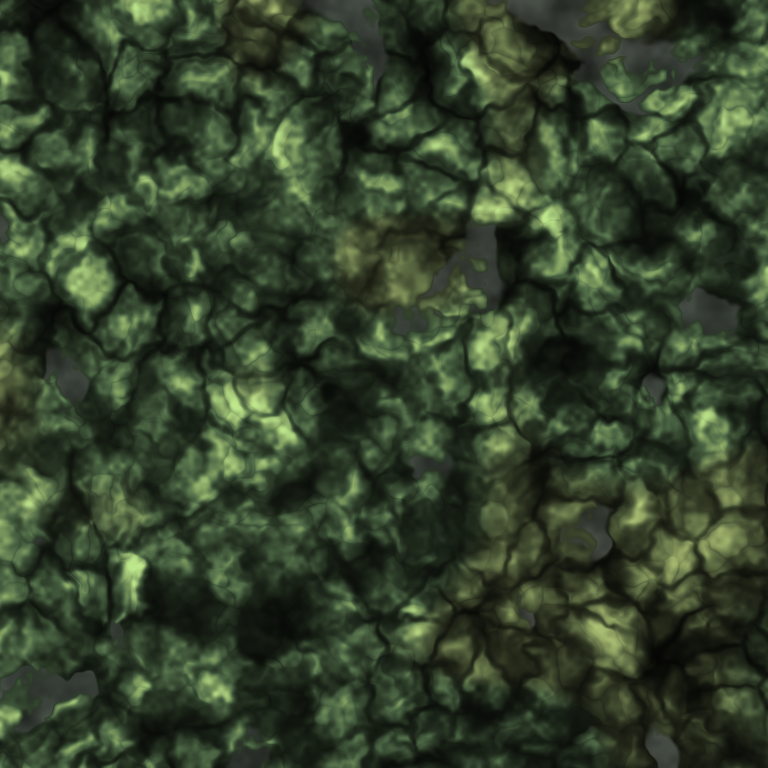
Reproduce this texture procedurally as a three.js fragment shader.

```glsl
// Dense dark moss: domed clumps and small tufts parted by black crevices,
// with mottled leaf grain, olive patches and a few slivers of bare grey stone.
// Cellular and value noise sum to one height, which an exponential turns to light.

#define CLUMPS 15.0
#define TUFTS 36.0
#define LEAVES 62.0
#define GRAIN 125.0
#define CONTRAST 0.64
#define MID_LIGHT 0.195
#define CREVICE_DEPTH 0.9
#define STONE_LEVEL 0.80
#define MOSS_TINT vec3(0.74, 1.0, 0.67)
#define TIP_TINT vec3(0.82, 1.0, 0.61)
#define OLIVE_TINT vec3(0.90, 0.96, 0.58)
#define STONE_TINT vec3(0.31, 0.34, 0.31)

varying vec2 vUv;

vec3 hash3(vec2 cell) {
  vec3 q = fract(cell.xyx * vec3(0.1031, 0.1030, 0.0973));
  q += dot(q, q.yxz + 33.33);
  return fract((q.xxy + q.yzz) * q.zyx);
}

float valueNoise(vec2 p) {
  vec2 cell = floor(p);
  vec2 f = fract(p);
  f = f * f * (3.0 - 2.0 * f);
  float low = mix(hash3(cell).x, hash3(cell + vec2(1.0, 0.0)).x, f.x);
  float high = mix(hash3(cell + vec2(0.0, 1.0)).x, hash3(cell + vec2(1.0)).x, f.x);
  return mix(low, high, f.y);
}

// Value noise rescaled to zero mean and unit deviation.
float unitNoise(vec2 p) {
  return (valueNoise(p) - 0.5) / 0.215;
}

vec2 warpNoise(vec2 p) {
  return vec2(valueNoise(p), valueNoise(p + vec2(41.7, 17.3))) - 0.5;
}

// Nearest distance, gap to the second nearest, and a random value per cell.
vec3 cells(vec2 p) {
  vec2 home = floor(p);
  float nearest = 8.0;
  float second = 8.0;
  float id = 0.0;
  for (int y = -1; y <= 1; y++) {
    for (int x = -1; x <= 1; x++) {
      vec2 cell = home + vec2(float(x), float(y));
      vec3 rnd = hash3(cell + 7.0);
      float d = length(cell + rnd.xy - p);
      if (d < nearest) {
        second = nearest;
        nearest = d;
        id = rnd.z;
      } else {
        second = min(second, d);
      }
    }
  }
  return vec3(nearest, second - nearest, id);
}

// Moss height with roughly zero mean and unit deviation.
float mossHeight(vec2 p, vec2 ragged) {
  vec3 clump = cells(ragged * CLUMPS);
  vec3 tuft = cells(ragged * TUFTS + 50.0);
  float dome = (0.46 - clump.x) / 0.2;
  float bump = (0.46 - tuft.x) / 0.2;
  float height = 0.50 * dome + 0.26 * bump;
  height += 0.70 * (clump.z - 0.5) * smoothstep(0.0, 0.25, clump.y);
  height += 0.65 * (tuft.z - 0.5) * smoothstep(0.0, 0.2, tuft.y);
  height += 0.22 * unitNoise(p * 4.0 + 9.0);
  height += 0.42 * unitNoise(ragged * 11.0 + 23.0);
  height += 0.30 * unitNoise(ragged * 27.0 + 71.0);

  // Crevices open and close along the clump borders.
  float open = smoothstep(0.3, 0.65, valueNoise(p * 8.0 + 33.0));
  float crevice = 1.0 - smoothstep(0.02, 0.24, clump.y);
  return height + 0.12 - CREVICE_DEPTH * crevice * open;
}

void main() {
  // Ragged coordinates break the cell outlines into leafy edges.
  vec2 p = vUv + 3.0;
  vec2 ragged = p + 0.050 * warpNoise(p * 10.0)
    + 0.022 * warpNoise(p * 38.0) + 0.008 * warpNoise(p * 95.0);

  // Leaf grain is strongest on the lit crowns.
  float height = mossHeight(p, ragged);
  float crown = smoothstep(-1.0, 0.8, height);
  float olive = smoothstep(0.66, 0.82, valueNoise(p * 6.0 + 61.0));
  float grain = 0.30 * unitNoise(ragged * LEAVES) + 0.20 * unitNoise(p * GRAIN);
  height += grain * mix(0.45, 1.0, crown) * (1.0 - 0.4 * olive);

  // Exponential light with a soft shoulder.
  float light = MID_LIGHT * exp(CONTRAST * height);
  light /= 1.0 + 0.3 * light * light;
  vec3 tint = mix(MOSS_TINT, TIP_TINT, smoothstep(0.36, 0.65, light));
  tint = mix(tint, OLIVE_TINT, 0.65 * olive);
  vec3 color = light * tint;

  // Bare stone shows only in the low places.
  float bare = valueNoise(ragged * vec2(13.0, 10.0) + 87.0);
  float stone = smoothstep(STONE_LEVEL, STONE_LEVEL + 0.05, bare);
  stone *= 1.0 - smoothstep(-0.1, 0.5, height);
  float shade = 0.75 + 0.12 * unitNoise(p * 30.0) + 0.04 * unitNoise(p * 90.0);
  color = mix(color, STONE_TINT * shade, 0.85 * stone);

  gl_FragColor = vec4(color, 1.0);
}
```
